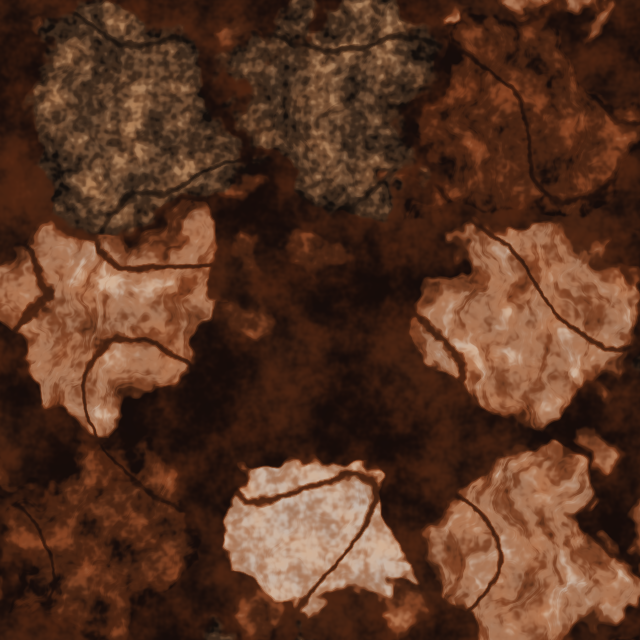
Write a WebGL 2 fragment shader that draws this texture.

```glsl
#version 300 es
precision highp float;
// Angular salmon, cream and mottled brown mineral grains set in a dark rusty matrix.
uniform vec2 u_resolution;
out vec4 fragColor;

vec2 hash2(vec2 p) {
  p = vec2(dot(p, vec2(127.1, 311.7)), dot(p, vec2(269.5, 183.3)));
  return fract(sin(p) * 43758.5);
}

float cornerSlope(vec2 corner, vec2 offset) {
  float angle = 6.2832 * hash2(corner).x;
  return dot(vec2(cos(angle), sin(angle)), offset);
}

float gradientNoise(vec2 p) {
  vec2 i = floor(p), f = fract(p), e = vec2(1, 0);
  vec2 w = f * f * f * (f * (f * 6.0 - 15.0) + 10.0);
  return mix(mix(cornerSlope(i, f), cornerSlope(i + e, f - e), w.x),
             mix(cornerSlope(i + e.yx, f - e.yx), cornerSlope(i + 1.0, f - 1.0), w.x), w.y);
}

float fbm(vec2 p) {
  float sum = 0.0, amplitude = 0.6;
  for (int i = 0; i < 4; i++) {
    sum += amplitude * gradientNoise(p);
    p = mat2(1.6, 1.2, -1.2, 1.6) * p + 7.3;
    amplitude *= 0.55;
  }
  return sum;
}

// Signed distance to an irregular seven-sided grain
float grainDistance(vec2 p, vec2 id, float radius) {
  float d = -1.0, turn = 6.2832 * hash2(id + 5.7).x;
  for (int i = 0; i < 7; i++) {
    vec2 rnd = hash2(id + 3.1 * float(i) + 0.4);
    float angle = turn + (float(i) + 0.6 * rnd.x) * 0.8976;
    d = max(d, dot(p, vec2(cos(angle), sin(angle))) - radius * (0.82 + 0.38 * rnd.y));
  }
  return d;
}

// Mineral tone from dark iron brown to cream
vec3 rockColour(float t) {
  vec3 c = mix(vec3(0.09, 0.045, 0.035), vec3(0.29, 0.14, 0.07), smoothstep(-0.03, 0.26, t));
  c = mix(c, vec3(0.50, 0.26, 0.14), smoothstep(0.25, 0.50, t));
  c = mix(c, vec3(0.67, 0.46, 0.33), smoothstep(0.48, 0.72, t));
  return mix(c, vec3(0.79, 0.70, 0.63), smoothstep(0.72, 1.05, t));
}

void main() {
  vec2 uv = gl_FragCoord.xy / min(u_resolution.x, u_resolution.y);
  float mottle = fbm(uv * 17.0);
  float grit = gradientNoise(uv * 62.0) + 0.7 * gradientNoise(uv * 118.0 + 9.0);
  vec2 warp = vec2(fbm(uv * 8.0 + 3.0), fbm(uv * 8.0 + 41.0));

  // Matrix with rusty clouds
  float tone = 0.11 + 0.32 * fbm(uv * 5.0 + 20.0) + 0.2 * mottle + 0.06 * grit;

  // Small scattered chips
  vec2 chipSpace = uv * 9.0 + 0.7 * warp;
  for (int k = 0; k < 9; k++) {
    vec2 id = floor(chipSpace) + vec2(k % 3, k / 3) - 1.0;
    vec2 rnd = hash2(id + 61.0);
    if (rnd.x > 0.36) continue;
    vec2 centre = id + 0.3 + 0.4 * hash2(id + 17.0);
    float d = grainDistance(chipSpace - centre, id, 0.12 + 0.24 * rnd.y);
    float chipTone = 0.32 + 1.1 * rnd.x + 0.7 * mottle + 0.13 * grit;
    tone = mix(tone, chipTone, smoothstep(0.05, -0.12, d));
  }

  // Large grains: keep the nearest and the runner-up
  vec2 grainSpace = uv * 3.0 + 0.32 * warp;
  float nearest = 9.0, second = 9.0, kind = 4.0;
  vec2 grainId = vec2(0), local = vec2(0);
  for (int k = 0; k < 9; k++) {
    vec2 id = floor(grainSpace) + vec2(k % 3, k / 3) - 1.0;
    float slot = mod(id.x + 3.0 * id.y, 9.0);
    if (abs(slot - 4.0) < 0.5) continue;
    vec2 p = grainSpace - id - 0.5 - 0.26 * (hash2(id + 29.0) - 0.5);
    float radius = slot > 5.5 ? 0.52 : slot < 1.5 ? 0.41 : 0.48;
    float d = grainDistance(p, id, radius);
    if (d < nearest) {
      second = nearest;
      nearest = d;
      kind = slot;
      grainId = id;
      local = p;
    } else second = min(second, d);
  }
  float edge = max(nearest, 0.5 * (nearest - second) + 0.025);
  float inside = smoothstep(0.015, -0.025, edge);

  // Cleavage streaks along a steep direction of each grain
  float tilt = 0.8 + 0.8 * hash2(grainId + 83.0).x;
  vec2 along = vec2(cos(tilt), sin(tilt));
  vec2 across = vec2(-along.y, along.x);
  float streak = fbm(vec2(dot(local, along) * 3.5, dot(local, across) * 8.5) + grainId * 13.0);

  bool olive = kind > 5.5 && kind < 7.5;
  bool rusty = kind > 7.5 || kind < 0.5;
  bool pale = kind > 0.5 && kind < 1.5;
  float grainTone = 0.68 + 0.7 * streak + 0.3 * mottle + 0.13 * grit;
  if (olive) grainTone = 0.39 + 0.3 * streak + 0.55 * mottle + 0.30 * grit;
  if (rusty) grainTone = 0.28 + 0.35 * streak + 0.5 * mottle + 0.13 * grit;
  if (pale) grainTone = 0.92 + 0.3 * streak + 0.3 * mottle + 0.20 * grit;

  // Weathered rims and thin dark fractures
  grainTone -= (pale ? 0.08 : 0.20) * smoothstep(-0.10, 0.01, edge);
  float fracture = abs(gradientNoise(uv * 4.3 + 11.0) + 0.08 * mottle);
  grainTone *= mix(0.3, 1.0, smoothstep(0.004, 0.032, fracture));
  tone = mix(tone, grainTone, inside);

  // Olive grains are greyer than the rest
  vec3 colour = rockColour(tone);
  vec3 drab = dot(colour, vec3(0.35, 0.50, 0.15)) * vec3(1.22, 1.0, 0.73);
  colour = mix(colour, drab, olive ? 0.6 * inside : 0.0);
  colour *= 1.0 + vec3(0.05, -0.02, -0.10) * 2.0 * mottle;
  fragColor = vec4(clamp(colour, 0.0, 1.0), 1.0);
}
```
